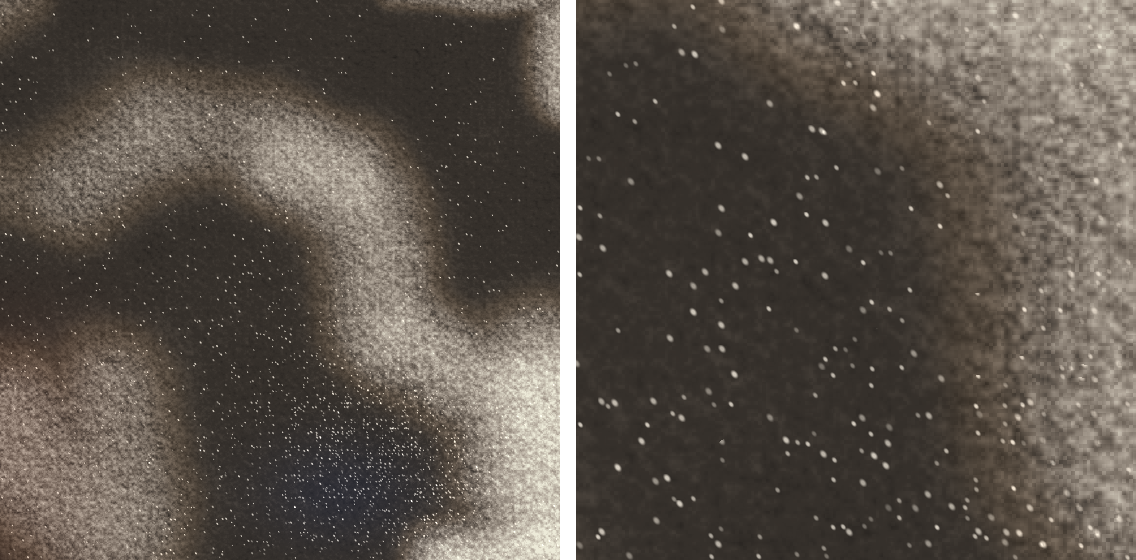
Left: the whole. Right: its middle third, enlarged.
Write a WebGL 1 fragment shader that draws this texture.

```glsl
precision highp float;
uniform vec2 u_resolution;

#define GRAIN_SCALE 215.0
#define GRAIN_CONTRAST 0.36
#define BUMP_SCALE 85.0
#define BUMP_DEPTH 0.30
#define EDGE_WARP 0.045
#define SPARK_SCALE 130.0
#define SPARK_DENSITY 0.05
#define SHADOW_LEVEL 0.175

float hash(vec2 p) {
  return fract(sin(dot(p, vec2(127.1, 311.7))) * 43758.5453);
}

float noise(vec2 p) {
  vec2 i = floor(p), f = fract(p);
  f = f * f * (3.0 - 2.0 * f);
  return mix(mix(hash(i), hash(i + vec2(1.0, 0.0)), f.x),
             mix(hash(i + vec2(0.0, 1.0)), hash(i + 1.0), f.x), f.y);
}

float fbm(vec2 p) {
  float sum = 0.0, amp = 0.5;
  for (int i = 0; i < 4; i++) {
    sum += amp * noise(p);
    p = mat2(1.6, 1.2, -1.2, 1.6) * p + 7.3;
    amp *= 0.5;
  }
  return sum;
}

// Soft brush of light along a segment, raised to blend as a smooth maximum
float brush(vec2 p, vec2 a, vec2 b, float width, float strength) {
  vec2 ab = b - a;
  float along = clamp(dot(p - a, ab) / dot(ab, ab), 0.0, 1.0);
  float d = length(p - a - ab * along) / width;
  float glow = strength * exp(-pow(d, 2.4));
  return glow * glow * glow * glow;
}

float lightField(vec2 p) {
  // Arch falling from upper left to lower right
  float sum = brush(p, vec2(-0.02, 0.67), vec2(0.10, 0.66), 0.075, 0.16);
  sum += brush(p, vec2(0.14, 0.68), vec2(0.27, 0.76), 0.105, 0.27);
  sum += brush(p, vec2(0.27, 0.77), vec2(0.47, 0.77), 0.090, 0.26);
  sum += brush(p, vec2(0.51, 0.72), vec2(0.62, 0.67), 0.095, 0.43);
  sum += brush(p, vec2(0.65, 0.63), vec2(0.68, 0.43), 0.098, 0.36);
  sum += brush(p, vec2(0.71, 0.39), vec2(0.90, 0.30), 0.092, 0.43);
  sum += brush(p, vec2(0.97, 0.30), vec2(1.00, 0.05), 0.135, 0.62);
  sum += brush(p, vec2(0.80, -0.02), vec2(1.00, 0.02), 0.075, 0.58);
  // Lower left patch and faint corners
  sum += brush(p, vec2(0.00, 0.23), vec2(0.18, 0.06), 0.140, 0.31);
  sum += brush(p, vec2(0.20, 0.29), vec2(0.23, 0.10), 0.110, 0.28);
  sum += brush(p, vec2(1.01, 0.96), vec2(1.01, 0.84), 0.055, 0.42);
  sum += brush(p, vec2(0.70, 1.02), vec2(0.97, 1.01), 0.030, 0.32);
  sum += brush(p, vec2(-0.02, 1.00), vec2(0.01, 1.02), 0.080, 0.20);
  return pow(sum + 1e-9, 0.25);
}

float paperHeight(vec2 p) {
  return 0.6 * noise(p * BUMP_SCALE) + 0.4 * noise(p * BUMP_SCALE * 2.1 + 31.0);
}

// Tiny glints scattered in a jittered grid
float sparks(vec2 p, float density) {
  float sum = 0.0;
  for (int i = 0; i < 2; i++) {
    float layer = float(i);
    vec2 q = p * SPARK_SCALE * (1.0 + 0.37 * layer) + 19.7 * layer;
    vec2 cell = floor(q);
    vec2 jitter = 0.3 + 0.4 * vec2(hash(cell + 3.1), hash(cell + 8.6));
    vec2 d = fract(q) - jitter;
    float dist = length(vec2(d.x + 0.35 * d.y, d.y * 0.85));
    float lit = step(hash(cell + 14.2), density);
    sum += lit * (0.35 + 0.65 * hash(cell + 5.5)) * smoothstep(0.34, 0.08, dist);
  }
  return sum;
}

vec3 toneColor(float tone) {
  vec3 color = mix(vec3(0.085, 0.075, 0.07), vec3(0.21, 0.19, 0.17), smoothstep(0.04, 0.19, tone));
  color = mix(color, vec3(0.43, 0.39, 0.35), clamp((tone - 0.19) / 0.20, 0.0, 1.0));
  color = mix(color, vec3(0.69, 0.65, 0.60), clamp((tone - 0.39) / 0.26, 0.0, 1.0));
  return mix(color, vec3(0.93, 0.92, 0.85), clamp((tone - 0.65) / 0.27, 0.0, 1.0));
}

void main() {
  vec2 p = gl_FragCoord.xy / u_resolution;

  // Broad light with cloudy borders
  vec2 warp = vec2(fbm(p * 7.0), fbm(p * 7.0 + 40.0)) - 0.47;
  float light = lightField(p + EDGE_WARP * warp);
  float tone = SHADOW_LEVEL + light + 0.05 * (fbm(p * 9.0 + 12.0) - 0.45);

  // Sprayed grain and relief, strongest in the lit parts
  float grain = 0.65 * noise(p * GRAIN_SCALE) + 0.35 * hash(floor(p * GRAIN_SCALE * 2.0)) - 0.5;
  float relief = paperHeight(p) - paperHeight(p + vec2(0.0022, 0.0032));
  float response = 0.22 + 0.78 * smoothstep(0.02, 0.28, light);
  tone += response * (GRAIN_CONTRAST * grain + BUMP_DEPTH * relief);

  // Glitter gathers in the lower shadow and along its bright edge
  vec2 toGlitter = (p - vec2(0.69, 0.17)) / vec2(0.16, 0.14);
  float glitter = exp(-dot(toGlitter, toGlitter));
  float haze = exp(-9.0 * dot(p - vec2(0.55, 0.24), p - vec2(0.55, 0.24)));
  float density = SPARK_DENSITY * (0.35 + 1.2 * haze + 4.0 * glitter);
  tone += 0.45 * glitter * response * max(grain, 0.0);

  // Tints: brown rim and left side, blue pool
  vec3 color = toneColor(tone);
  float rim = smoothstep(0.02, 0.10, light) * (1.0 - smoothstep(0.12, 0.25, light));
  float leftSide = (1.0 - smoothstep(0.0, 0.35, p.x)) * (1.0 - smoothstep(0.3, 0.6, p.y));
  vec2 toPool = (p - vec2(0.61, 0.12)) / vec2(0.15, 0.10);
  color += vec3(0.012, 0.0, -0.014) * rim + vec3(0.025, -0.005, -0.008) * leftSide;
  color += vec3(-0.02, 0.0, 0.045) * exp(-dot(toPool, toPool));
  color += vec3(0.62, 0.61, 0.58) * sparks(p, density) * (1.0 - 0.6 * smoothstep(0.1, 0.4, light));

  gl_FragColor = vec4(clamp(color, 0.0, 1.0), 1.0);
}
```
